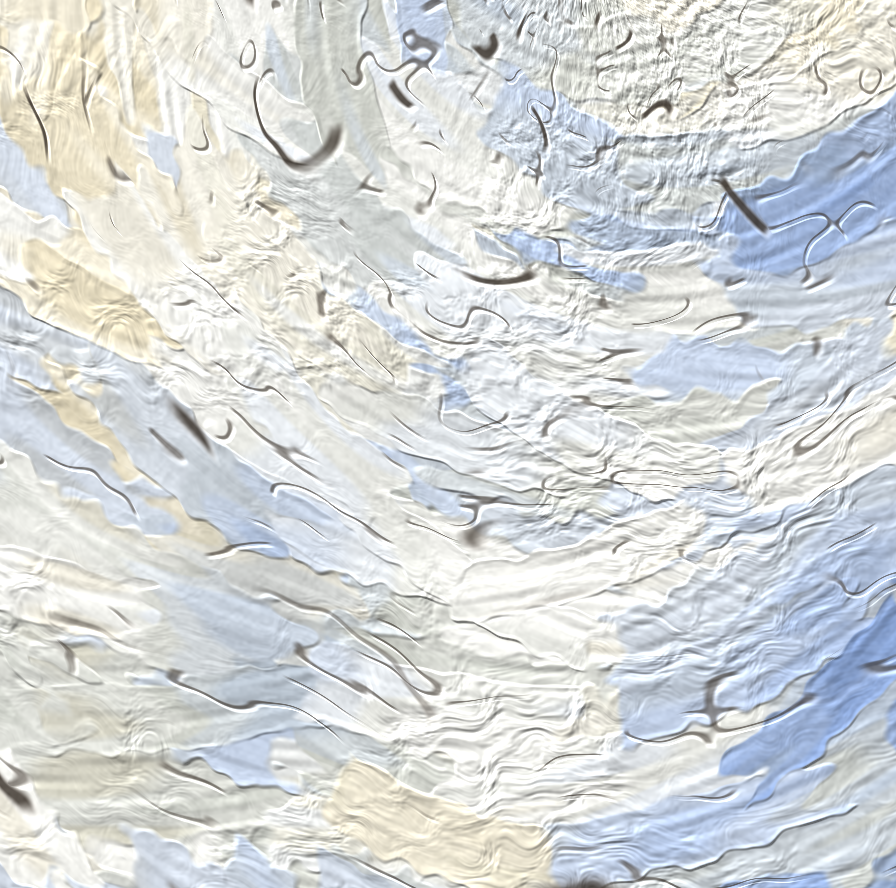
This texture is drawn by a Shadertoy shader. Its source:

```glsl
// Thick impasto oil paint in white, cream, grey and blue, swept along wide arcs.
// Layers of curved, ragged brush strokes build up a colour and a height;
// the slope of that height is lit from the upper left, then cracks are added.

const vec3 WHITE = vec3(0.95, 0.95, 0.93);
const vec3 CREAM = vec3(0.91, 0.87, 0.76);
const vec3 GREY = vec3(0.79, 0.80, 0.77);
const vec3 PALE_BLUE = vec3(0.75, 0.80, 0.88);
const vec3 BLUE = vec3(0.52, 0.62, 0.80);
const vec3 CREVICE = vec3(0.24, 0.21, 0.18);

const vec2 SWEEP_CENTRE = vec2(0.65, 1.08);  // centre of the arcs
const vec2 LIGHT_STEP = vec2(-0.0014, 0.0021);
const int LAYERS = 4;
const float FIRST_CELL = 0.36;      // stroke spacing of the lowest layer
const float CELL_SHRINK = 0.74;
const float STROKE_LENGTH = 1.12;   // half sizes, in cells
const float STROKE_WIDTH = 0.36;
const float BRISTLES = 105.0;       // ridges per canvas height
const float RELIEF = 1.05;

float hash(vec2 p) {
    return fract(sin(dot(p, vec2(127.1, 311.7))) * 43758.5453);
}

float noise(vec2 p) {
    vec2 i = floor(p), f = fract(p);
    f = f * f * (3.0 - 2.0 * f);
    return mix(mix(hash(i), hash(i + vec2(1, 0)), f.x),
               mix(hash(i + vec2(0, 1)), hash(i + vec2(1, 1)), f.x), f.y);
}

float fbm(vec2 p) {
    return 0.55 * noise(p) + 0.3 * noise(p * 2.1 + 7.3) + 0.15 * noise(p * 4.3 + 2.9);
}

// Coordinates along and across the arcs, bent by slow noise
vec2 sweep(vec2 p) {
    vec2 v = p - SWEEP_CENTRE;
    float wobble = 0.07 * noise(p * 6.0) + 0.012 * noise(p * 27.0);
    return vec2(0.7 * atan(v.x, -v.y), length(v) + wobble);
}

// Warm colours inside the arcs, cool ones outside
vec3 pigment(vec2 p, float pick) {
    float outer = smoothstep(0.58, 0.92, length(p - SWEEP_CENTRE));
    float cool = 0.31 + 0.36 * outer + 0.95 * (noise(p * 4.3 + 3.7) - 0.5)
               + 0.5 * (pick - 0.5);
    vec3 c = mix(CREAM, WHITE, smoothstep(0.10, 0.26, cool));
    c = mix(c, GREY, smoothstep(0.42, 0.48, cool));
    c = mix(c, PALE_BLUE, smoothstep(0.54, 0.62, cool));
    return mix(c, BLUE, smoothstep(0.72, 0.86, cool));
}

// Lays one stroke over the paint; rgb is colour, a is height
vec4 stroke(vec4 paint, vec2 p, vec2 id, float cell, float seed) {
    vec2 key = id + seed * 17.3;
    vec2 jitter = vec2(hash(key), hash(key + 5.1)) - 0.5;
    vec2 centre = (id + 0.5 + 0.5 * jitter) * cell;
    vec2 v = centre - SWEEP_CENTRE;
    float angle = atan(v.x, -v.y) + 0.6 * (hash(key + 9.2) - 0.5)
                + 1.1 * (noise(centre * 3.0 + 1.5) - 0.5);
    vec2 along = vec2(cos(angle), sin(angle));
    vec2 q = vec2(dot(p - centre, along), dot(p - centre, vec2(-along.y, along.x)));
    q.y -= 0.5 * q.x * q.x / max(length(v), 0.3);
    float width = cell * STROKE_WIDTH * mix(0.6, 1.15, hash(key + 2.4));
    if (abs(q.y) > 1.4 * width) return paint;

    float bristle = noise(vec2(q.x * 9.0, q.y * BRISTLES) + key * 3.1);
    float streak = noise(vec2(q.x * 5.0, q.y * 38.0) + key * 1.7);
    float rag = noise(p * 46.0 + key) - 0.5;
    float side = 1.0 - abs(q.y) / width + 0.35 * rag;
    float tip = 1.0 - abs(q.x) / (cell * STROKE_LENGTH) + 0.45 * (streak - 0.7) + 0.15 * rag;
    float cover = smoothstep(0.0, 0.10, side) * smoothstep(0.0, 0.07, tip);

    vec3 colour = pigment(centre, hash(key + 7.7));
    colour = mix(colour, pigment(p, streak), 0.35) + 0.09 * (streak - 0.5);
    float rim = smoothstep(0.25, 0.05, side);
    float height = 0.55 * bristle + 0.35 * streak + 0.3 * rim + 0.25 * hash(key + 4.4);
    return mix(paint, vec4(colour, height), cover);
}

vec4 paintAt(vec2 p) {
    vec2 s = sweep(p);
    vec4 paint = vec4(pigment(p, 0.5), noise(s * vec2(16.0, BRISTLES)));
    float cell = FIRST_CELL;
    for (int layer = 0; layer < LAYERS; layer++) {
        float seed = float(layer) + 1.0;
        vec2 home = floor(p / cell);
        for (int y = -1; y <= 1; y++)
        for (int x = -1; x <= 1; x++) {
            vec2 id = home + vec2(x, y);
            if (hash(id + seed * 31.7) < 1.15 - 0.17 * seed)
                paint = stroke(paint, p, id, cell, seed);
        }
        cell *= CELL_SHRINK;
    }
    // Clotted crumbs of dry paint
    float clots = smoothstep(0.40, 0.68, noise(p * 6.5 + 11.0));
    float crumb = fbm(s * vec2(36.0, 75.0) + 2.0 * noise(p * 30.0));
    paint.a += crumb * (0.35 + 1.25 * clots);
    return paint;
}

// Thin broken furrows that follow the arcs
float furrow(vec2 p) {
    vec2 s = sweep(p);
    float fine = smoothstep(0.055, 0.01, abs(noise(s * vec2(13.0, 48.0)) - 0.5))
               * smoothstep(0.60, 0.76, noise(s * vec2(17.0, 30.0) + 8.0));
    float deep = smoothstep(0.045, 0.01, abs(noise(s * vec2(4.0, 15.0) + 21.0) - 0.5))
               * smoothstep(0.70, 0.82, noise(s * vec2(7.0, 12.0) + 33.0));
    return max(0.75 * fine, deep);
}

void mainImage(out vec4 fragColor, in vec2 fragCoord) {
    vec2 p = fragCoord / iResolution.y;
    vec4 paint = paintAt(p);
    float slope = paint.a - paintAt(p + LIGHT_STEP).a;
    float shade = clamp(RELIEF * slope, -0.5, 0.4);
    vec3 colour = paint.rgb * (1.0 + shade) + 0.012;
    colour = mix(colour, CREVICE, 0.85 * furrow(p));
    colour += 0.45 * furrow(p + 2.0 * LIGHT_STEP) * (1.0 - furrow(p));
    colour += 0.05 * (noise(p * 210.0) - 0.5);
    fragColor = vec4(clamp(colour, 0.0, 1.0), 1.0);
}
```
